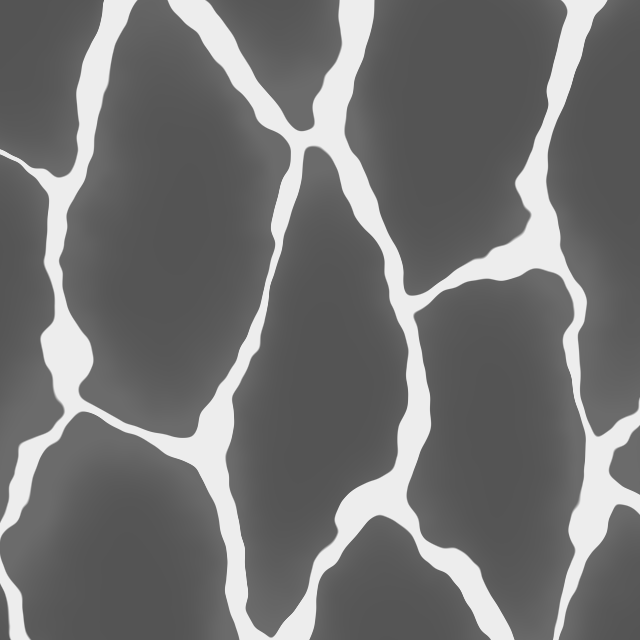
A WebGL 2 fragment shader for this pattern:

```glsl
#version 300 es
precision highp float;
// Pale, uneven veins crossing between tall dark grey diamond cells with softly glowing rims.

uniform vec2 u_resolution;
out vec4 fragColor;

// Integer hash: two random values in 0..1 per lattice point
vec2 hash2(vec2 cell) {
    uvec2 v = uvec2(ivec2(cell) + 4096);
    v = v * 1664525u + 1013904223u;
    v.x += v.y * 1664525u;
    v.y += v.x * 1664525u;
    v ^= v >> 16u;
    v.x += v.y * 1664525u;
    v.y += v.x * 1664525u;
    v ^= v >> 16u;
    return vec2(v & 65535u) / 65535.0;
}

// Smooth value noise with two independent channels
vec2 noise2(vec2 p) {
    vec2 i = floor(p), f = fract(p);
    f = f * f * (3.0 - 2.0 * f);
    return mix(mix(hash2(i), hash2(i + vec2(1, 0)), f.x),
               mix(hash2(i + vec2(0, 1)), hash2(i + vec2(1, 1)), f.x), f.y);
}

vec2 seedPoint(vec2 cell) {
    return cell + 0.2 + 0.6 * hash2(cell + 37.0);
}

// x: rounded distance to the cell border in canvas units, y: rim glow
vec2 cellBorder(vec2 p) {
    // Lattice turned by 45 degrees and stretched upward: borders run as steep diagonals
    mat2 lattice = 0.7071 * mat2(3.5, 3.5, -1.75, 1.75);
    vec2 q = lattice * p, home = floor(q), nearestCell = home, nearest = vec2(9.0);
    for (int j = -2; j <= 2; j++)
    for (int i = -2; i <= 2; i++) {
        vec2 cell = home + vec2(i, j);
        vec2 toSeed = seedPoint(cell) - q;
        if (dot(toSeed, toSeed) < dot(nearest, nearest)) {
            nearest = toSeed;
            nearestCell = cell;
        }
    }

    // Sum over all bisectors: a tight falloff rounds corners, a wide one glows
    float corner = 0.0, glow = 0.0;
    for (int j = -2; j <= 2; j++)
    for (int i = -2; i <= 2; i++) {
        if (i == 0 && j == 0) continue;
        vec2 toSeed = seedPoint(nearestCell + vec2(i, j)) - q;
        vec2 normal = normalize(toSeed - nearest);
        float d = dot(0.5 * (toSeed + nearest), normal) / length(normal * lattice);
        corner += exp(-d / 0.007);
        glow += exp(-d / 0.06);
    }
    return vec2(-0.007 * log(max(corner, 1e-30)), glow);
}

void main() {
    vec2 uv = gl_FragCoord.xy / u_resolution.y;

    // Bend the borders: broad sway, then small kinks
    vec2 p = uv + 0.075 * (noise2(uv * 5.5) - 0.5);
    p += 0.025 * (noise2(uv * 15.0 + 50.0) - 0.5);
    p += 0.007 * (noise2(uv * 42.0 + 90.0) - 0.5);
    vec2 border = cellBorder(p);

    // Vein thickness swells and pinches along its length
    float swell = 0.75 * noise2(uv * 9.0 + 130.0).x + 0.25 * noise2(uv * 24.0 + 170.0).y;
    float halfWidth = 0.004 + 0.046 * swell * swell;

    // Dark cells, lighter in patches near the veins
    float glow = border.y * mix(0.45, 1.35, noise2(uv * 3.5 + 210.0).x);
    vec3 color = vec3(mix(0.33, 0.42, smoothstep(0.3, 1.7, glow)));

    float edge = 0.8 / u_resolution.y;
    float vein = 1.0 - smoothstep(-edge, edge, border.x - halfWidth);
    color = mix(color, vec3(0.93), vein);
    fragColor = vec4(color, 1.0);
}
```
